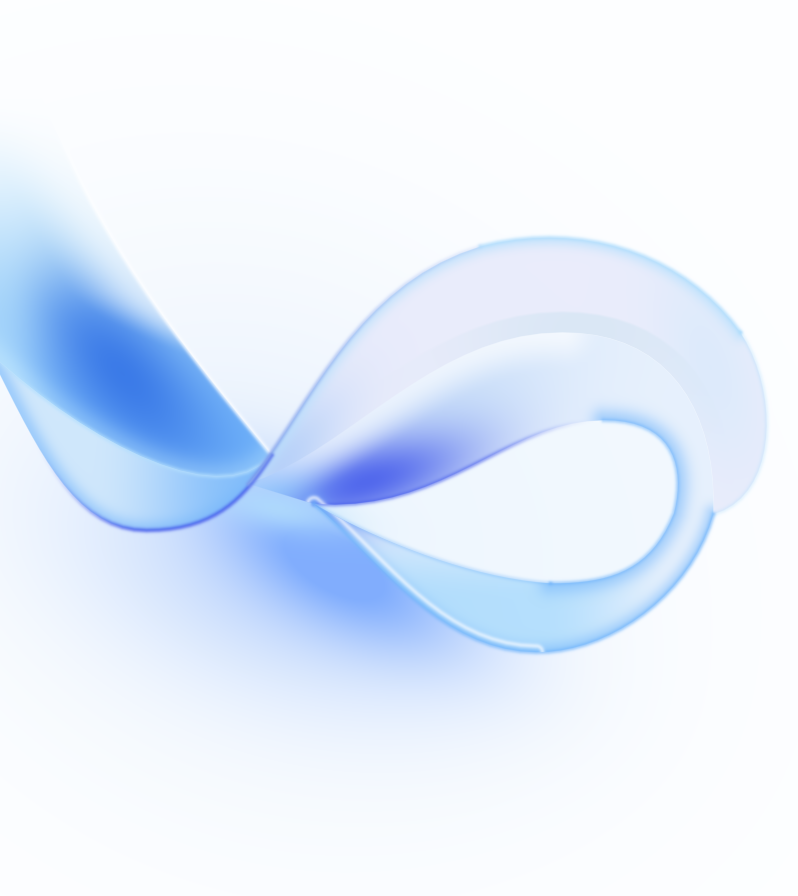
Give the GLSL for this background, as a Shadertoy shader.

```glsl
#define ASPECT .887
#define STEPS 18
#define RIM .0028
#define PAPER vec3(.992,.996,1)
#define HAZE vec3(.9,.94,.99)
#define PEARL vec3(.91,.92,.982)
#define ICE vec3(.7,.87,.99)
#define SKY vec3(.45,.71,.98)
#define AZURE vec3(.2,.45,.9)
#define INDIGO vec3(.27,.36,.92)

vec2 p;

// Cubic curve: distance, nearest parameter, crossing parity
vec3 curve(vec2 a, vec2 b, vec2 c, vec2 d) {
    vec3 hit = vec3(9, 0, 1);
    vec2 prev = a;
    for (int i = 1; i <= STEPS; i++) {
        float t = float(i) / float(STEPS), s = 1. - t;
        vec2 next = s*s*s*a + 3.*s*s*t*b + 3.*s*t*t*c + t*t*t*d;
        vec2 e = next - prev, w = p - prev;
        float k = clamp(dot(w, e) / dot(e, e), 0., 1.);
        float dist = length(w - k*e);
        if (dist < hit.x) hit.xy = vec2(dist, t + (k - 1.) / float(STEPS));
        if ((prev.y > p.y) != (next.y > p.y) && w.x < w.y * e.x / e.y) hit.z = -hit.z;
        prev = next;
    }
    return hit;
}

// Joins two pieces of an outline
vec3 join(vec3 a, vec3 b) {
    return vec3(min(a.x, b.x), 0, a.z * b.z);
}

// Smooth coverage of a closed outline
float cover(vec3 shape) {
    float px = .8 / iResolution.y;
    return smoothstep(-px, px, -shape.z * shape.x);
}

// Soft rotated ellipse
float blob(vec2 centre, vec2 radii, float angle) {
    float c = cos(angle), s = sin(angle);
    vec2 q = mat2(c, -s, s, c) * (p - centre) / radii;
    return exp(-dot(q, q));
}

float glow(float dist, float width) {
    return exp(-dist * dist / (width * width));
}

void tint(inout vec3 col, vec3 hue, float amount) {
    col = mix(col, hue, amount);
}

void mainImage(out vec4 fragColor, in vec2 fragCoord) {
    p = fragCoord / iResolution.xy * vec2(ASPECT, 1);

    // Joints shared by neighbouring curves
    vec2 neck = vec2(.302,.492), root = vec2(.276,.46), knot = vec2(.349,.4375);
    vec2 crest = vec2(.534,.725), shoulder = vec2(.823,.629), heel = vec2(.793,.426);
    vec2 arch = vec2(.625,.629), base = vec2(.596,.272), dip = vec2(.163,.408);
    vec2 eyeTop = vec2(.671,.531), eyeSide = vec2(.749,.427), eyeLow = vec2(.612,.349);

    // Left sheet and hanging band
    vec3 sheetTop = curve(vec2(.026,.948), vec2(.091,.753), vec2(.195,.622), neck);
    vec3 sheetLow = curve(vec2(-.052,.648), vec2(.039,.544), vec2(.234,.414), neck);
    vec3 bandFall = curve(vec2(-.02,.622), vec2(.039,.505), vec2(.078,.408), dip);
    vec3 bandRise = curve(dip, vec2(.247,.408), vec2(.276,.453), neck);

    // Outer lobe, front ribbon and its opening
    vec3 outRise = curve(root, vec2(.341,.538), vec2(.391,.681), crest);
    vec3 outTop = curve(crest, vec2(.651,.755), vec2(.762,.714), shoulder);
    vec3 outFall = curve(shoulder, vec2(.866,.564), vec2(.866,.447), heel);
    vec3 inRise = curve(root, vec2(.391,.499), vec2(.482,.629), arch);
    vec3 inFall = curve(arch, vec2(.742,.629), vec2(.797,.544), heel);
    vec3 turn = curve(heel, vec2(.768,.336), vec2(.677,.271), base);
    vec3 tail = curve(base, vec2(.488,.273), vec2(.423,.375), knot);
    vec3 seam = curve(knot, knot, root, root);
    vec3 eyeRise = curve(knot, vec2(.495,.427), vec2(.56,.529), eyeTop);
    vec3 eyeFall = curve(eyeTop, vec2(.749,.531), vec2(.762,.479), eyeSide);
    vec3 eyeTurn = curve(eyeSide, vec2(.723,.362), vec2(.677,.349), eyeLow);
    vec3 eyeTail = curve(eyeLow, vec2(.521,.355), vec2(.417,.398), knot);

    // Closed outlines
    vec3 band = join(bandFall, bandRise), inner = join(inRise, inFall);
    vec3 outer = join(outRise, outTop), lower = join(turn, tail), bend = join(eyeFall, eyeTurn);
    vec3 eye = join(bend, join(eyeRise, eyeTail));
    float hole = cover(eye), sheet = cover(join(sheetTop, sheetLow));
    float lobe = cover(join(join(outer, outFall), inner));
    float ribbon = cover(join(join(inner, eye), join(lower, seam)));

    // Paper, haze and blue light falling below
    vec3 col = mix(PAPER, HAZE, .75 * blob(vec2(.3,.42), vec2(.36,.29), -.5));
    float spill = .75 * blob(vec2(.375,.375), vec2(.15,.065), -.55)
                + .3 * blob(vec2(.32,.34), vec2(.22,.11), -.35);
    tint(col, vec3(.43,.63,.99), min(spill, .85) * (1. - hole));
    tint(col, vec3(.935,.968,.995), .7 * hole);
    tint(col, ICE, .8 * blob(vec2(.31,.432), vec2(.075,.024), -.2));

    // Left sheet
    vec3 hue = mix(SKY, vec3(.68,.86,.97), smoothstep(.5, .74, p.y));
    tint(hue, AZURE, .9 * blob(vec2(.135,.585), vec2(.14,.065), -.85));
    tint(hue, ICE, .6 * glow(p.x, .045) + .4 * glow(sheetLow.x, .018));
    float depth = sheetTop.x + .2 * (1. - smoothstep(.48, .68, p.y));
    float fade = (1. - smoothstep(.64, .9, p.y)) * mix(.3, 1., smoothstep(0., .075, depth));
    tint(col, hue, sheet * fade);
    tint(col, PAPER, .7 * glow(sheetTop.x, RIM) * smoothstep(.1, .35, sheetTop.y));

    // Hanging band
    hue = mix(vec3(.8,.9,.985), SKY, .85 * smoothstep(.1, .27, p.x));
    tint(hue, SKY, .6 * glow(band.x, .012));
    tint(col, hue, .9 * cover(join(sheetLow, band)));
    tint(col, ICE, .6 * glow(sheetLow.x, RIM));

    // Outer lobe with a cooler fold along the arch
    hue = mix(PEARL, vec3(.84,.91,.985), .8 * blob(vec2(.79,.59), vec2(.05,.12), .3));
    float fold = 1. - smoothstep(.021, .025, inner.x);
    tint(hue, vec3(.82,.89,.95), .75 * fold * blob(vec2(.65,.63), vec2(.14,.1), 0.));
    tint(hue, vec3(.63,.77,.97), .7 * blob(vec2(.31,.48), vec2(.1,.04), .85));
    tint(hue, ICE, .65 * glow(outer.x, .01));
    tint(col, hue, .92 * lobe);

    // Front ribbon
    hue = mix(HAZE, vec3(.74,.84,.97), .8 * blob(vec2(.48,.52), vec2(.15,.07), .55));
    tint(hue, ICE, (1. - smoothstep(.33, .43, p.y)) * (1. - smoothstep(.6, .76, p.x)));
    tint(hue, SKY, .55 * glow(bend.x, .014));
    tint(hue, INDIGO, .95 * blob(vec2(.405,.462), vec2(.12,.042), .28));
    tint(hue, SKY, .85 * blob(vec2(.295,.455), vec2(.055,.03), .2));
    tint(hue, SKY, .5 * glow(lower.x, .011));
    tint(col, hue, ribbon * mix(.25, .96, smoothstep(0., .045, inRise.x)));

    // Fine rims
    tint(col, INDIGO, .7 * glow(band.x, RIM) * smoothstep(.03, .16, p.x));
    tint(col, vec3(.5,.62,.92), .7 * glow(outRise.x, RIM) * (1. - .8 * outRise.y));
    tint(col, ICE, .7 * glow(outTop.x, RIM) + .3 * glow(outFall.x, RIM));
    tint(col, INDIGO, .5 * glow(eyeRise.x, RIM) * (1. - smoothstep(.5, 1., eyeRise.y)));
    tint(col, SKY, .5 * glow(bend.x, RIM) + .3 * glow(eyeTail.x, RIM));
    tint(col, SKY, .6 * glow(lower.x, RIM));
    tint(col, PAPER, .6 * glow(tail.x - .007, RIM) * ribbon);
    fragColor = vec4(col, 1);
}
```
